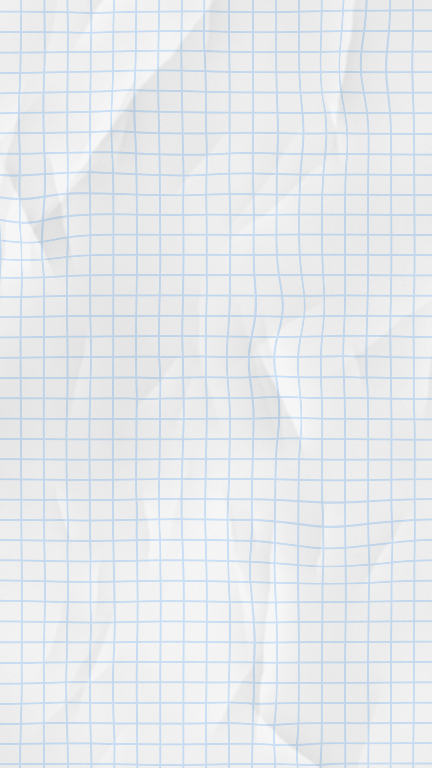
A Shadertoy shader for this pattern:

```glsl
// Crumpled sheet of graph paper: a fine blue grid on pale grey stock.
// Folds, each a soft shaded step, are summed to light the sheet; the same
// folds and a few wider bends push the grid lines out of true.

float hash(vec2 p) {
    vec3 q = fract(vec3(p.xyx) * 0.1031);
    q += dot(q, q.yzx + 33.33);
    return fract((q.x + q.y) * q.z);
}

float noise(vec2 p) {
    vec2 i = floor(p), f = fract(p);
    f = f * f * (3.0 - 2.0 * f);
    return mix(mix(hash(i), hash(i + vec2(1, 0)), f.x),
               mix(hash(i + vec2(0, 1)), hash(i + vec2(1, 1)), f.x), f.y);
}

float fbm(vec2 p) {
    float sum = 0.0, amp = 0.5;
    for (int i = 0; i < 4; i++) {
        sum += amp * noise(p);
        p = mat2(1.6, 1.2, -1.2, 1.6) * p + 7.3;
        amp *= 0.5;
    }
    return sum;
}

// xy: sideways push on the grid, z: light; amp > 0 lights the left flank
vec3 fold(vec2 p, vec2 centre, float angle, float len, float width, float amp) {
    vec2 dir = vec2(cos(angle), sin(angle)), normal = vec2(-dir.y, dir.x);
    float t = dot(p - centre, dir) / len;
    float d = dot(p - centre, normal);
    float fade = exp(-t * t * t * t);
    float flank = mix(-0.75, 0.6, smoothstep(-0.003, 0.003, d));
    float light = amp * fade * flank * exp(-abs(d) / width);
    return vec3(normal * amp * 0.05 * fade * exp(-d * d / (width * width)), light);
}

// Smooth local displacement of the sheet
vec2 bend(vec2 p, vec2 centre, vec2 radius, vec2 push) {
    vec2 q = (p - centre) / radius;
    return push * exp(-dot(q, q));
}

void mainImage(out vec4 fragColor, in vec2 fragCoord) {
    vec2 p = fragCoord / iResolution.y;
    float pixel = 1.0 / iResolution.y;

    // Crease lines wander slightly
    vec2 w = p + 0.014 * (vec2(fbm(p * 17.0), fbm(p * 17.0 + 40.0)) - 0.5);

    // Main folds
    vec3 relief = fold(w, vec2(0.035, 0.715), 2.0, 0.07, 0.025, 0.07);
    relief += fold(w, vec2(0.45, 0.92), 1.4, 0.10, 0.022, 0.06);
    relief += fold(w, vec2(0.365, 0.48), 2.0, 0.07, 0.025, -0.06);
    relief += fold(w, vec2(0.345, 0.18), 1.5, 0.13, 0.022, -0.07);
    relief += fold(w, vec2(0.38, 0.03), 2.4, 0.07, 0.02, 0.06);
    relief += fold(w, vec2(0.16, 0.85), 0.9, 0.20, 0.06, 0.05);

    // Scattered minor folds, mostly steep
    for (int i = 0; i < 44; i++) {
        float k = float(i) + 1.0;
        vec2 centre = vec2(hash(vec2(k, 1.7)) * iResolution.x / iResolution.y,
                           hash(vec2(k, 5.3)));
        float size = hash(vec2(k, 9.1));
        float side = hash(vec2(k, 13.9)) < 0.5 ? -1.0 : 1.0;
        relief += fold(w, centre, mix(0.6, 1.9, hash(vec2(k, 21.3))),
                       mix(0.025, 0.09, size), mix(0.01, 0.035, size),
                       side * mix(0.015, 0.042, hash(vec2(k, 27.7))));
    }

    // Wide bends: sideways, then downward
    vec2 shift = relief.xy;
    shift += bend(p, vec2(0.375, 0.60), vec2(0.05, 0.045), vec2(0.010, 0.0));
    shift += bend(p, vec2(0.335, 0.53), vec2(0.04, 0.04), vec2(-0.007, 0.0));
    shift += bend(p, vec2(0.475, 0.91), vec2(0.05, 0.05), vec2(-0.009, 0.0));
    shift += bend(p, vec2(0.41, 0.83), vec2(0.05, 0.05), vec2(0.006, 0.0));
    shift += bend(p, vec2(0.345, 0.25), vec2(0.04, 0.06), vec2(-0.005, 0.0));
    shift += bend(p, vec2(0.04, 0.70), vec2(0.06, 0.05), vec2(0.0, -0.009));
    shift += bend(p, vec2(0.43, 0.29), vec2(0.07, 0.05), vec2(0.0, -0.010));
    shift += 0.003 * (vec2(noise(p * 9.0), noise(p * 9.0 + 31.0)) - 0.5);

    // Paper tone: broad clouds, a grey hollow, a bright lower part, folds
    float tone = 0.926 + 0.07 * (fbm(p * vec2(7.0, 4.5) + 3.0) - 0.47);
    vec2 hollow = (p - vec2(0.15, 0.58)) / vec2(0.13, 0.12);
    vec2 glow = (p - vec2(0.24, 0.22)) / vec2(0.18, 0.16);
    tone += 0.018 * exp(-dot(glow, glow)) - 0.025 * exp(-dot(hollow, hollow));
    tone += relief.z + 0.008 * (hash(floor(p * 512.0)) - 0.5);
    vec3 colour = vec3(clamp(tone, 0.82, 0.965));

    // Blue ruling, tinting the paper like ink
    vec2 cell = vec2(0.0301, 0.0265);
    vec2 fromLine = abs(fract((p - shift - vec2(0.0273, 0.0312)) / cell + 0.5) - 0.5) * cell;
    vec2 ruled = 1.0 - smoothstep(0.00125 - 0.5 * pixel, 0.00125 + 0.5 * pixel, fromLine);
    colour *= mix(vec3(1.0), vec3(0.825, 0.912, 1.0), max(ruled.x, ruled.y));

    fragColor = vec4(colour, 1.0);
}
```
